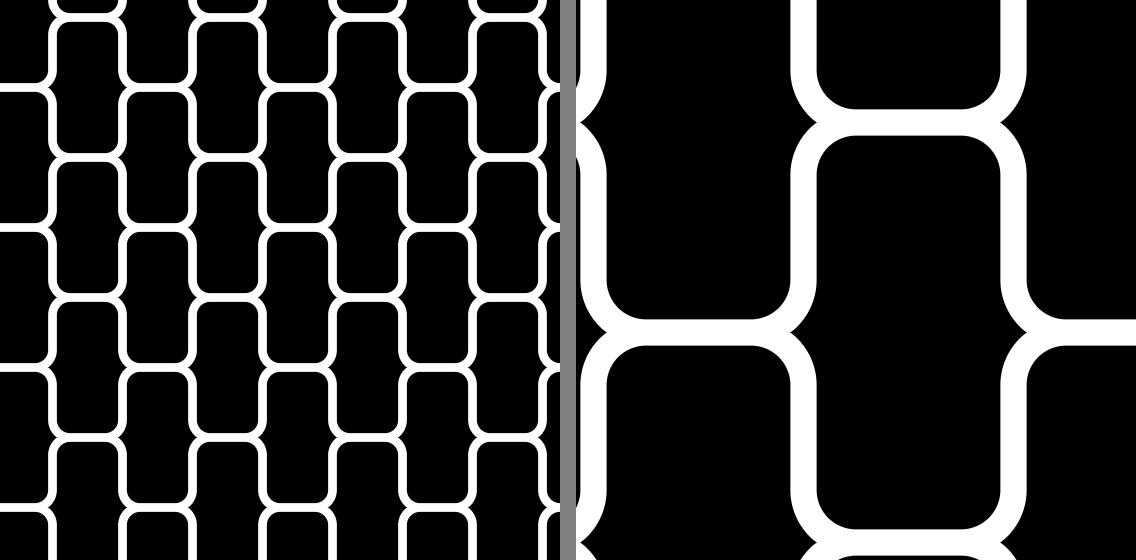
Left: the whole. Right: its middle third, enlarged.
This pattern is drawn by a Shadertoy shader. Its source:

```glsl
// White rounded square waves, mirrored row by row into a staggered lattice on black.

const float CELLS = 8.0;                   // half periods per side: 4 repeats each way
const vec2 BAR_CENTER = vec2(1.25, 1.75);  // middle of one horizontal bar, in cells
const float CORNER_RADIUS = 0.25;          // in cells, along the stroke's middle
const float HALF_WIDTH = 0.0625;           // half the stroke width, in cells
const vec3 GROUND = vec3(0.0);
const vec3 LINE = vec3(1.0);

// Mirrors the plane into the unit cell between two diagonal bar centers.
vec2 foldMirror(vec2 p) {
    return abs(mod(p + 1.0, 2.0) - 1.0);
}

// Signed distance to a rounded square, for points in its positive quadrant.
float roundedSquare(vec2 p, float halfSize, float radius) {
    vec2 d = p - (halfSize - radius);
    return length(max(d, 0.0)) + min(max(d.x, d.y), 0.0) - radius;
}

// Distance to the middle of the wave stroke.
float waveDistance(vec2 p, float radius) {
    vec2 q = foldMirror(p);
    // The S-bend is point symmetric about the cell center.
    if (q.y > 0.5) q = 1.0 - q;
    return abs(roundedSquare(vec2(q.x, 0.5 - q.y), 0.5, radius));
}

// Antialiased stroke coverage.
float strokeMask(float dist, float halfWidth, float pixel) {
    return clamp(0.5 + (halfWidth - dist) / pixel, 0.0, 1.0);
}

void mainImage(out vec4 fragColor, in vec2 fragCoord) {
    vec2 p = fragCoord / iResolution.xy * CELLS - BAR_CENTER;
    float pixel = CELLS / min(iResolution.x, iResolution.y);
    float dist = waveDistance(p, CORNER_RADIUS);
    fragColor = vec4(mix(GROUND, LINE, strokeMask(dist, HALF_WIDTH, pixel)), 1.0);
}
```
